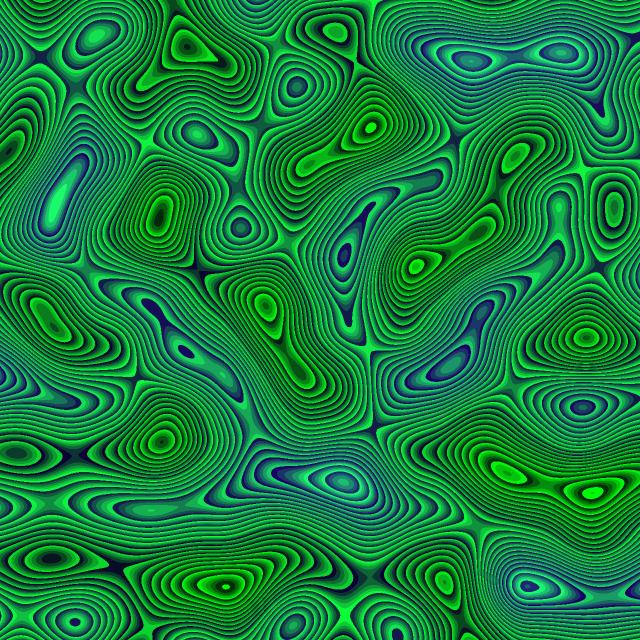
This background is drawn by a three.js fragment shader. Its source:

```glsl
// Dense green and navy contour bands stepping over a smooth gradient-noise relief.
#define CELLS 6.0          // noise cells across the canvas
#define SEED vec2(17.0, 43.0)
#define MID_HEIGHT 0.235   // average height of the relief
#define RELIEF 0.43        // height variation
#define LEVELS 255.0       // height steps per unit
#define BANDS 50.0         // green ramps per unit of height
#define RED_SHARE 0.25     // red relative to height
#define SOFTNESS 0.0004    // edge smoothing radius in canvas units

varying vec2 vUv;

// Unit gradient in a random direction for each lattice corner
vec2 cornerGradient(vec2 corner) {
  float h = fract(sin(dot(corner + SEED, vec2(127.1, 311.7))) * 43758.55);
  float angle = 6.28319 * h;
  return vec2(cos(angle), sin(angle));
}

float cornerSlope(vec2 cell, vec2 local, vec2 corner) {
  return dot(cornerGradient(cell + corner), local - corner);
}

float gradientNoise(vec2 p) {
  vec2 cell = floor(p);
  vec2 f = fract(p);
  vec2 fade = f * f * f * (f * (f * 6.0 - 15.0) + 10.0);
  float low = mix(cornerSlope(cell, f, vec2(0.0, 0.0)),
                  cornerSlope(cell, f, vec2(1.0, 0.0)), fade.x);
  float high = mix(cornerSlope(cell, f, vec2(0.0, 1.0)),
                   cornerSlope(cell, f, vec2(1.0, 1.0)), fade.x);
  return mix(low, high, fade.y);
}

// Blue follows the stepped height; green is a sawtooth of it
vec3 contourColor(vec2 uv) {
  float height = max(MID_HEIGHT + RELIEF * gradientNoise(uv * CELLS), 0.0);
  height = floor(height * LEVELS) / LEVELS;
  return vec3(RED_SHARE * height, fract(height * BANDS), height);
}

void main() {
  // Four samples soften the band edges slightly
  vec3 color = vec3(0.0);
  for (int i = 0; i < 4; i++) {
    float k = float(i);
    vec2 side = vec2(mod(k, 2.0), floor(k / 2.0)) * 2.0 - 1.0;
    color += contourColor(vUv + side * SOFTNESS);
  }
  gl_FragColor = vec4(color / 4.0, 1.0);
}
```
